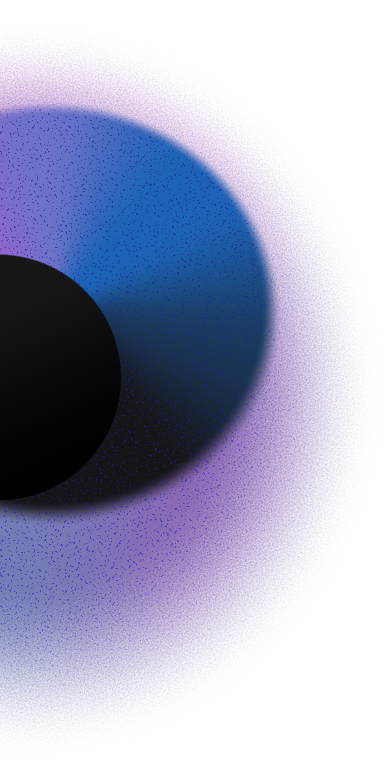
Write a Shadertoy shader that draws this background.

```glsl
// A grainy conic-shaded ellipse with a black disc, set in a soft violet halo.

// Random unit vector for a lattice point
vec2 latticeGradient(vec2 cell) {
    vec3 h = fract(cell.xyx * vec3(0.1031, 0.1030, 0.0973));
    h += dot(h, h.yzx + 33.33);
    float angle = 6.28318 * fract((h.x + h.y) * h.z);
    return vec2(cos(angle), sin(angle));
}

float gradientNoise(vec2 p) {
    vec2 i = floor(p), f = fract(p);
    vec2 u = f * f * f * (f * (f * 6.0 - 15.0) + 10.0);
    vec2 e = vec2(1.0, 0.0);
    float low = mix(dot(latticeGradient(i), f),
                    dot(latticeGradient(i + e.xy), f - e.xy), u.x);
    float high = mix(dot(latticeGradient(i + e.yx), f - e.yx),
                     dot(latticeGradient(i + e.xx), f - e.xx), u.x);
    return mix(low, high, u.y);
}

// Sweep from black through blue to violet, by angle in degrees
vec3 conicColor(float degrees) {
    vec3 color = mix(vec3(0.085, 0.08, 0.085), vec3(0.10, 0.22, 0.35),
                     smoothstep(-58.0, -8.0, degrees));
    color = mix(color, vec3(0.11, 0.39, 0.71), smoothstep(-16.0, 34.0, degrees));
    color = mix(color, vec3(0.43, 0.45, 0.79), smoothstep(46.0, 96.0, degrees));
    return mix(color, vec3(0.57, 0.40, 0.80), smoothstep(90.0, 142.0, degrees));
}

void mainImage(out vec4 fragColor, in vec2 fragCoord) {
    // Canvas width is one unit
    vec2 p = fragCoord / iResolution.x;
    float pixel = 1.0 / iResolution.x;

    // Grain on two rotated lattices
    mat2 turn = mat2(0.8, 0.6, -0.6, 0.8);
    float grain = gradientNoise(turn * p * 170.0 + 40.0);
    float fineGrain = gradientNoise(turn * p * 231.0 + 310.0);
    float specks = smoothstep(0.24, 0.42, grain);

    // Halo: blue below, violet at the right, pink on top
    float haloDistance = length(p - vec2(0.04, 0.985));
    float halo = 1.0 - smoothstep(0.50, 0.94, haloDistance + 0.09 * fineGrain);
    vec3 haloColor = mix(vec3(0.45, 0.49, 0.71), vec3(0.54, 0.41, 0.71),
                         smoothstep(0.0, 0.55, p.x + 0.6 * max(p.y - 0.7, 0.0)));
    haloColor = mix(haloColor, vec3(0.58, 0.30, 0.70), smoothstep(1.2, 1.75, p.y));
    haloColor = mix(haloColor, vec3(0.27, 0.20, 0.73), 0.85 * specks);
    vec3 color = mix(vec3(0.995), haloColor, halo);

    // Blurred ellipse, its sweep centred near the disc
    vec2 q = p - vec2(0.13, 1.19);
    float ellipse = (length(q / vec2(0.578, 0.529)) - 1.0) * 0.55;
    vec2 ray = p - vec2(0.14, 1.20);
    vec3 ellipseColor = conicColor(degrees(atan(ray.y, ray.x)));
    ellipseColor = mix(ellipseColor, vec3(0.13, 0.11, 0.60), 0.6 * specks);
    float blur = mix(0.034, 0.020, smoothstep(0.8, 1.5, p.y));
    color = mix(color, ellipseColor, 1.0 - smoothstep(-blur, blur, ellipse));

    // Crisp disc, lit faintly from the upper left
    vec2 d = p - vec2(-0.005, 1.017);
    float shade = smoothstep(-0.32, 0.26, d.y - 0.45 * d.x);
    float disc = length(d) - 0.32;
    color = mix(color, vec3(0.088 * shade), 1.0 - smoothstep(-pixel, pixel, disc));

    fragColor = vec4(color, 1.0);
}
```
